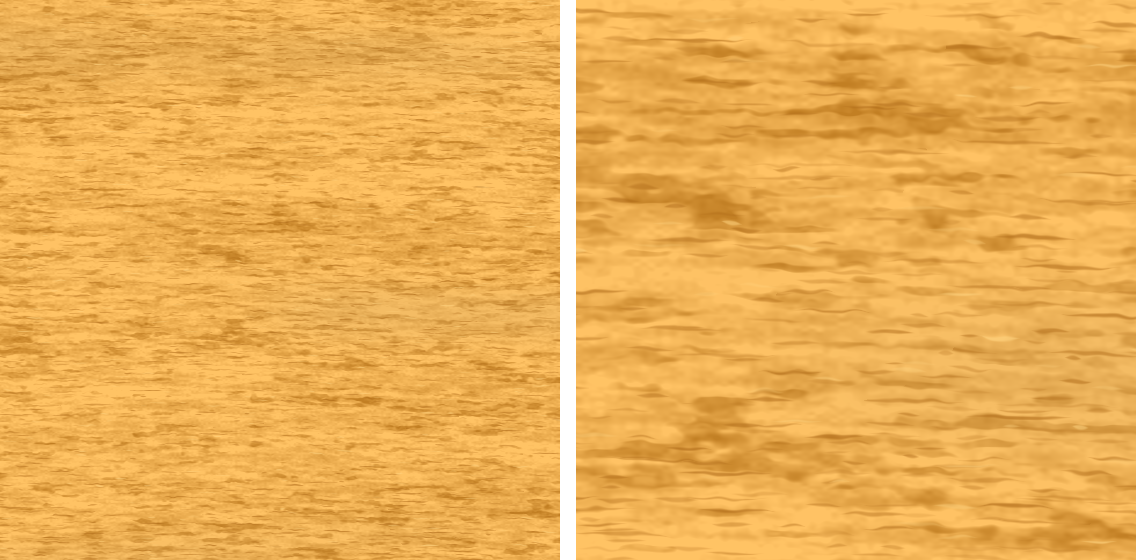
Left, the full canvas; right, a detail of the centre.
This texture is drawn by a Shadertoy shader. Its source:

```glsl
const vec3 DARK_GRAIN = vec3(0.79, 0.53, 0.17);
const vec3 LIGHT_WOOD = vec3(0.992, 0.752, 0.382);
const vec3 GREY_TINT = vec3(0.86, 0.68, 0.39);
const vec3 PORE_BROWN = vec3(0.68, 0.41, 0.09);
const vec3 PALE_FLECK = vec3(1.0, 0.83, 0.50);

const float BASE_TONE = 0.86;
const float FIBRE_CONTRAST = 1.05;
const float STREAK_CONTRAST = 0.40;
const float BROAD_CONTRAST = 0.26;
const float VEIN_STRENGTH = 0.55;
const float PORE_STRENGTH = 0.62;
const float GRAIN_TILT = 0.018;
const float BAND_PERIOD = 0.47;
const float BAND_CENTRE = 0.45;
const vec2 LONG_PORE_CELL = vec2(0.085, 0.0078);
const vec2 SHORT_PORE_CELL = vec2(0.042, 0.0061);

float hash(vec2 p) {
    vec3 q = fract(vec3(p.xyx) * 0.1031);
    q += dot(q, q.yzx + 33.33);
    return fract((q.x + q.y) * q.z);
}

float noise(vec2 p) {
    vec2 i = floor(p), f = fract(p);
    f = f * f * (3.0 - 2.0 * f);
    float low = mix(hash(i), hash(i + vec2(1, 0)), f.x);
    float high = mix(hash(i + vec2(0, 1)), hash(i + vec2(1, 1)), f.x);
    return mix(low, high, f.y);
}

float centredNoise(vec2 p) {
    return noise(p) - 0.5;
}

// One tapered dash per cell, kept inside it; rows are shifted at random
float pores(vec2 p, vec2 cell, float density, float soft, float seed) {
    float row = floor(p.y / cell.y);
    p.x += cell.x * 7.0 * hash(vec2(row, seed));
    vec2 id = vec2(floor(p.x / cell.x), row);
    vec2 local = (fract(p / cell) - 0.5) * cell;
    vec2 key = id + seed * 17.0;
    float halfLength = cell.x * mix(0.10, 0.36, hash(key + 3.1));
    float halfWidth = mix(0.0006, 0.0014, hash(key + 7.7));
    vec2 jitter = vec2(hash(key + 11.3), hash(key + 19.9)) - 0.5;
    local -= jitter * cell * vec2(0.24, 0.36);
    float along = local.x / halfLength;
    float edge = halfWidth * (1.0 - along * along) - abs(local.y);
    float present = step(hash(key + 29.5), density);
    return present * smoothstep(-soft, soft, edge) * mix(0.3, 1.0, hash(key + 37.1));
}

void mainImage(out vec4 fragColor, in vec2 fragCoord) {
    vec2 uv = fragCoord / iResolution.y;
    float soft = max(0.6 / iResolution.y, 0.0008);

    // Gently bent grain direction with a ragged fine wobble
    vec2 grain = uv + 3.0;
    grain.y += GRAIN_TILT * uv.x + 0.014 * centredNoise(uv * vec2(2.5, 4.0) + 5.0);
    grain.y += 0.0030 * centredNoise(uv * vec2(22.0, 35.0) + 40.0);
    vec2 ragged = grain;
    ragged.y += 0.0022 * centredNoise(uv * vec2(110.0, 150.0) + 13.0);

    // Growth bands, patchy along their length
    float bandWave = 0.5 + 0.5 * cos(6.28318 * (uv.y - BAND_CENTRE) / BAND_PERIOD);
    float patches = noise(grain * vec2(3.0, 9.0) + 70.0);
    float greyBand = pow(bandWave, 4.0) * smoothstep(0.15, 0.85, patches);
    float porosity = 0.26 + 0.16 * bandWave + 0.5 * centredNoise(grain * vec2(5.0, 22.0));

    // Fibres from broad to fine
    float broad = centredNoise(grain * vec2(1.8, 15.0) + 20.0);
    float streak = centredNoise(grain * vec2(7.0, 85.0));
    float fibre = 0.50 * centredNoise(ragged * vec2(26.0, 190.0) + 9.0)
                + 0.32 * centredNoise(ragged * vec2(75.0, 270.0) + 31.0)
                + 0.26 * centredNoise(ragged * vec2(230.0, 390.0) + 57.0);
    float tone = BASE_TONE + BROAD_CONTRAST * broad + STREAK_CONTRAST * streak
               + FIBRE_CONTRAST * fibre - 0.10 * bandWave * patches;

    // Broken dark veins where stretched noise peaks
    float veinNoise = 0.72 * noise(ragged * vec2(24.0, 175.0) + 83.0)
                    + 0.28 * noise(ragged * vec2(95.0, 260.0) + 47.0);
    float vein = smoothstep(0.60, 0.80, veinNoise + 0.22 * (porosity - 0.34));
    tone -= VEIN_STRENGTH * vein;

    vec3 color = mix(DARK_GRAIN, LIGHT_WOOD, clamp(tone, -0.15, 1.05));
    color = mix(color, GREY_TINT, 0.32 * greyBand);

    // Dark pores and sparse pale flecks
    float longPores = pores(ragged, LONG_PORE_CELL, porosity, soft, 1.0);
    float shortPores = pores(ragged + 0.37, SHORT_PORE_CELL, porosity, soft, 2.0);
    color = mix(color, PORE_BROWN, PORE_STRENGTH * max(longPores, 0.8 * shortPores));
    float flecks = pores(ragged + 0.71, SHORT_PORE_CELL, 0.09, soft, 3.0);
    color = mix(color, PALE_FLECK, 0.6 * flecks);

    fragColor = vec4(color, 1.0);
}
```
